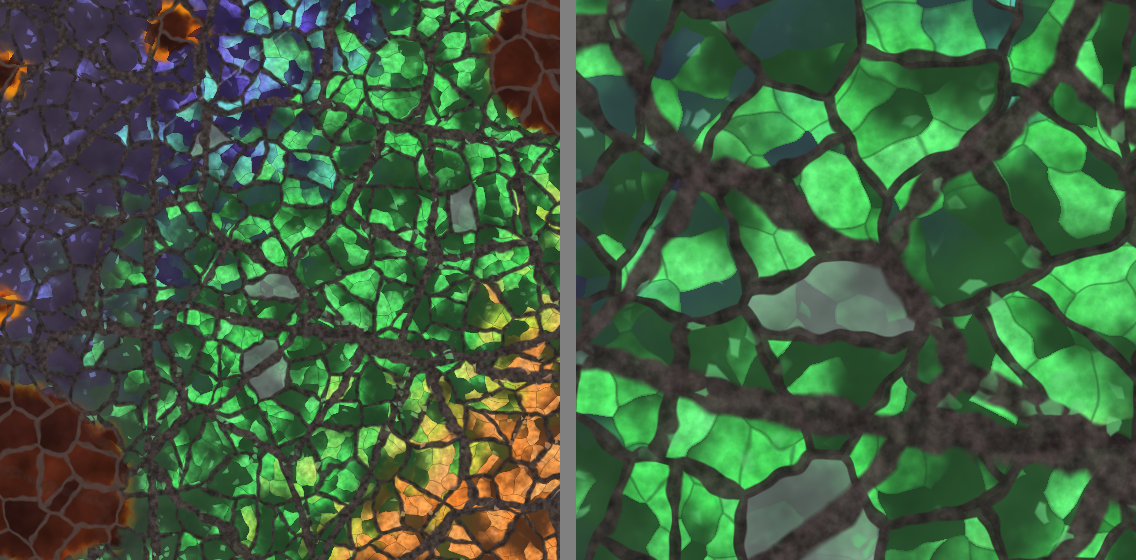
Left: the whole. Right: its middle third, enlarged.
Reproduce this texture procedurally as a Shadertoy shader.

```glsl
// Cracked iridescent mineral: warped Voronoi plates split into shiny facets.
// A diagonal colour field runs violet, teal, green, orange; wide dark
// fissures, rusty patches, sparks and a fine scratch lie over the plates.
#define CELLS 15.0
#define FACETS 33.0
#define FISSURES 4.6
#define SPECKS 95.0
#define CRACK_WIDTH 0.0036
#define FISSURE_WIDTH 0.0085
#define VIOLET vec3(0.36, 0.27, 0.80)
#define TEAL vec3(0.36, 0.77, 0.76)
#define GREEN vec3(0.23, 0.80, 0.30)
#define YELLOW vec3(0.74, 0.80, 0.20)
#define ORANGE vec3(0.93, 0.48, 0.15)
#define MATRIX vec3(0.235, 0.205, 0.20)

// Rusty patches: centre and radius
const vec3 RUST[5] = vec3[5](
    vec3(0.06, 0.15, 0.16), vec3(0.99, 0.90, 0.13), vec3(0.31, 0.95, 0.048),
    vec3(0.0, 0.87, 0.035), vec3(0.0, 0.45, 0.03));

vec2 hash2(vec2 p) {
    vec3 q = fract(p.xyx * vec3(0.1031, 0.1030, 0.0973));
    q += dot(q, q.yzx + 33.33);
    return fract((q.xx + q.yz) * q.zy);
}

float noise(vec2 p) {
    vec2 i = floor(p), f = fract(p);
    f = f * f * (3.0 - 2.0 * f);
    return mix(mix(hash2(i).x, hash2(i + vec2(1, 0)).x, f.x),
               mix(hash2(i + vec2(0, 1)).x, hash2(i + 1.0).x, f.x), f.y);
}

float fbm(vec2 p) {
    float sum = 0.0, amp = 0.53;
    for (int i = 0; i < 4; i++) {
        sum += amp * noise(p);
        p = mat2(1.6, 1.2, -1.2, 1.6) * p + 5.3;
        amp *= 0.5;
    }
    return sum;
}

// Returns edge distance, offset to the seed, and a random cell id
vec4 voronoi(vec2 p) {
    vec2 base = floor(p), f = fract(p), nearest = vec2(0), home = vec2(0);
    float best = 9.0, edge = 9.0;
    for (int k = 0; k < 9; k++) {
        vec2 g = vec2(k % 3, k / 3) - 1.0;
        vec2 r = g + hash2(base + g) - f;
        if (dot(r, r) < best) { best = dot(r, r); nearest = r; home = g; }
    }
    for (int k = 0; k < 25; k++) {
        vec2 g = home + vec2(k % 5, k / 5) - 2.0;
        vec2 r = g + hash2(base + g) - f, d = r - nearest;
        if (dot(d, d) > 1e-4) edge = min(edge, dot(0.5 * (nearest + r), normalize(d)));
    }
    return vec4(edge, nearest, hash2(base + home + 19.0).x);
}

vec3 iridescence(float t) {
    vec3 c = mix(VIOLET, TEAL, smoothstep(0.39, 0.50, t));
    c = mix(c, GREEN, smoothstep(0.48, 0.64, t));
    c = mix(c, YELLOW, smoothstep(0.97, 1.12, t));
    return mix(c, ORANGE, smoothstep(1.08, 1.22, t));
}

float segment(vec2 p, vec2 a, vec2 b) {
    vec2 d = b - a;
    return length(p - a - d * clamp(dot(p - a, d) / dot(d, d), 0.0, 1.0));
}

void mainImage(out vec4 fragColor, in vec2 fragCoord) {
    vec2 uv = fragCoord / iResolution.xy;
    float px = 1.0 / iResolution.y;
    vec2 warp = vec2(fbm(uv * 9.0), fbm(uv * 9.0 + 41.0)) - 0.5;
    vec2 rough = vec2(noise(uv * 75.0), noise(uv * 75.0 + 23.0)) - 0.5;
    vec2 p = uv + 0.045 * warp + 0.006 * rough;
    float grain = fbm(uv * 150.0), cloud = fbm(uv * 24.0 + 7.0);

    // Plates and the facets within them
    vec4 plate = voronoi(p * CELLS);
    vec4 facet = voronoi(p * FACETS + floor(plate.w * 97.0) * 3.7);
    vec2 rnd = hash2(vec2(plate.w * 91.7, 3.1));
    vec2 tilt = vec2(cos(6.283 * rnd.x), sin(6.283 * rnd.x));
    float life = smoothstep(0.14, 0.40, p.x + 0.14 * (fbm(uv * 5.0) - 0.5));

    // Colour field and facet sheen
    float t = 0.8 * uv.x + 0.6 * (1.0 - uv.y) + 0.25 * (fbm(uv * 4.0 + 3.0) - 0.5)
            + 0.20 * (facet.w - 0.5) + 0.16 * (rnd.y - 0.5) + 0.12 * (cloud - 0.5);
    vec3 hue = iridescence(t);
    float sheen = 0.45 * facet.w + 0.38 * dot(plate.yz, tilt) + 0.45 * cloud
                + 0.25 * life + 0.14 * uv.x;
    float glow = smoothstep(0.66, 0.98, sheen);
    glow *= 0.55 + 0.45 * smoothstep(0.0, 0.05, facet.x);
    vec3 dim = mix(hue * 0.42, vec3(0.27, 0.24, 0.26), mix(0.72, 0.32, life));
    vec3 bright = mix(hue, vec3(0.70, 0.90, 0.80), 0.45 * facet.w * cloud);
    vec3 col = mix(dim * (0.75 + 0.5 * cloud), bright * (0.78 + 0.55 * grain), glow);
    col = mix(col, vec3(0.52, 0.52, 0.55) * (0.6 + 0.7 * cloud), 0.7 * step(0.965, rnd.y));

    // Rusty patches, with fiery rims on the small ones
    float rust = 0.0, rim = 0.0;
    for (int i = 0; i < 5; i++) {
        float d = length(p - RUST[i].xy) - RUST[i].z + 0.05 * (cloud - 0.5);
        rust = max(rust, smoothstep(0.008, -0.008, d));
        rim = max(rim, exp(-d * d / 0.00016) * mix(0.3, 1.0, smoothstep(0.12, 0.05, RUST[i].z)));
    }
    vec3 rusty = mix(vec3(0.19, 0.09, 0.075), vec3(0.33, 0.14, 0.08), plate.w) * (0.6 + 0.8 * cloud);
    col = mix(col, rusty, rust);
    col = mix(col, vec3(0.92, 0.28 + 0.3 * facet.w, 0.08), rim * smoothstep(0.2, 0.8, facet.w + cloud - 0.4));

    // Fine cracks, wide fissures and two long faults
    vec3 stone = MATRIX * (0.45 + 1.1 * grain);
    float width = CRACK_WIDTH * (0.4 + 1.2 * cloud);
    float crack = 1.0 - smoothstep(width - px, width + 1.5 * px, plate.x / CELLS);
    col = mix(col, mix(stone * 0.85, vec3(0.35, 0.28, 0.26), rust * 0.75), crack * 0.9);
    float gap = voronoi(p * FISSURES + 2.3).x / FISSURES;
    gap = min(gap, abs(p.x - 0.27));
    gap = min(gap, max(abs(p.y - 0.50 + 0.17 * p.x), 0.26 - p.x) * 0.8);
    width = FISSURE_WIDTH * (0.25 + 1.5 * cloud);
    float fissure = (1.0 - smoothstep(width - 0.002, width + 0.002, gap)) * (1.0 - 0.8 * rust);
    col = mix(col, stone, fissure * 0.95);

    // Small sparks in the dark stone and a pale scratch
    vec4 speck = voronoi(p * SPECKS);
    float spark = step(0.91, speck.w) * smoothstep(0.05, 0.25, speck.x) * (1.0 - rust);
    col = mix(col, mix(hue, vec3(0.75, 0.82, 0.85), 0.35), spark * 0.65 * smoothstep(0.35, 0.65, cloud));
    float scratch = segment(uv, vec2(0.29, 0.77), vec2(0.52, 0.95));
    col = mix(col, vec3(0.62, 0.65, 0.68), 0.6 * grain * smoothstep(0.0015 + px, 0.0005, scratch));

    fragColor = vec4(clamp(col, 0.0, 1.0), 1.0);
}
```
